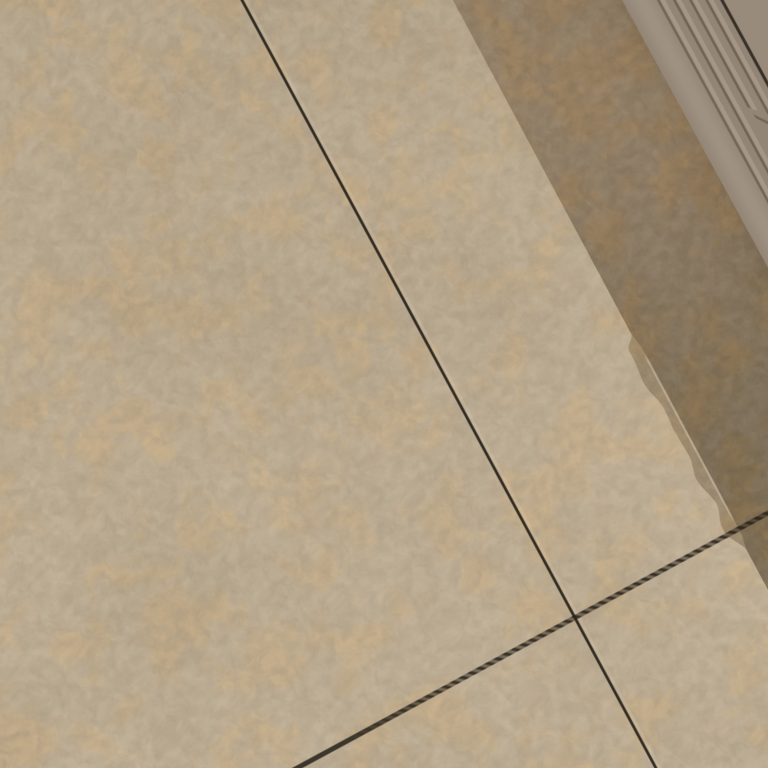
This texture is drawn by a three.js fragment shader. Its source:

```glsl
// Beige stone floor tiles seen at an angle, with two crossing grout joints.
// A diagonal shadow with a ragged lower edge falls beside a moulded cabinet
// at the upper right. Slanted half planes set the layout, noise the grain.
varying vec2 vUv;

const vec3 STONE_DIM = vec3(0.685, 0.625, 0.530);
const vec3 STONE_LIT = vec3(0.745, 0.685, 0.590);
const vec3 OCHRE = vec3(0.030, -0.004, -0.050);
const vec3 SHADE_TOP = vec3(0.565, 0.495, 0.405);
const vec3 SHADE_LOW = vec3(0.485, 0.430, 0.345);
const vec3 HALF_SHADE = vec3(0.600, 0.535, 0.435);
const vec3 CABINET = vec3(0.575, 0.520, 0.460);
const vec3 GROUT = vec3(0.150, 0.130, 0.100);
const vec2 JOINT_A0 = vec2(0.315, 1.0);
const vec2 JOINT_A1 = vec2(0.854, 0.0);
const vec2 JOINT_B0 = vec2(0.387, 0.0);
const vec2 JOINT_B1 = vec2(1.0, 0.332);
const float SHADOW_X = 0.590;
const float SHADOW_SLOPE = 0.534;
const float CABINET_X = 0.810;
const float CABINET_SLOPE = 0.545;
const float SOFT = 0.0013;

float hash(vec2 p) {
  vec3 q = fract(vec3(p.xyx) * 0.1031);
  q += dot(q, q.yzx + 33.33);
  return fract((q.x + q.y) * q.z);
}

float noise(vec2 p) {
  vec2 i = floor(p), f = fract(p);
  f = f * f * (3.0 - 2.0 * f);
  return mix(mix(hash(i), hash(i + vec2(1.0, 0.0)), f.x),
             mix(hash(i + vec2(0.0, 1.0)), hash(i + 1.0), f.x), f.y);
}

float fbm(vec2 p) {
  float sum = 0.0, amp = 0.5;
  for (int i = 0; i < 4; i++) {
    sum += amp * noise(p);
    p = mat2(1.6, 1.2, -1.2, 1.6) * p + 7.3;
    amp *= 0.55;
  }
  return sum;
}

// Distance across and along the line through a and b
vec2 lineCoords(vec2 p, vec2 a, vec2 b) {
  vec2 dir = normalize(b - a);
  vec2 q = p - a;
  return vec2(dir.x * q.y - dir.y * q.x, dot(dir, q));
}

float stroke(float d, float halfWidth) {
  return 1.0 - smoothstep(halfWidth - SOFT, halfWidth + SOFT, abs(d));
}

float past(float d) { return smoothstep(-SOFT, SOFT, d); }

float window(float x, float lo, float hi, float blur) {
  return smoothstep(lo - blur, lo + blur, x) * (1.0 - smoothstep(hi - blur, hi + blur, x));
}

vec3 stone(vec2 p, float shadowSide) {
  float light = 0.30 + 0.30 * (1.0 - p.y);
  light += 0.45 * exp(shadowSide * 9.0) * smoothstep(0.75, 0.15, p.y);
  light += 0.7 * (fbm(p * 5.0) - 0.5);
  return mix(STONE_DIM, STONE_LIT, clamp(light, 0.0, 1.2));
}

vec3 cabinet(float s, vec2 p) {
  vec3 col = CABINET + 0.05 * smoothstep(0.03, 0.0, abs(s - 0.025));
  // Parallel moulding ridges, stopped by the cross rail
  float aboveRail = past(p.y - 0.865 + 0.35 * (p.x - 0.96));
  for (int i = 0; i < 4; i++) {
    float ridge = s - 0.047 - 0.021 * float(i);
    float reach = i < 2 ? 1.0 : aboveRail;
    col -= 0.13 * reach * stroke(ridge, 0.0018);
    col += 0.07 * reach * stroke(ridge - 0.006, 0.0030);
  }
  float railEdge = p.y - 0.855 + 0.50 * (p.x - 0.97);
  col -= 0.12 * stroke(railEdge, 0.0018) * past(s - 0.090);
  // Inset panel with its dark seam
  float panel = min((s - 0.130) * 0.88, p.y - 0.890 + 0.4 * (p.x - 0.99));
  col = mix(col, CABINET + 0.025, past(panel));
  return mix(col, GROUT, 0.85 * stroke(panel, 0.0020));
}

void main() {
  vec2 p = vUv;
  float down = 1.0 - p.y;
  float side = p.x - SHADOW_X - SHADOW_SLOPE * down;
  float cabinetSide = p.x - CABINET_X - CABINET_SLOPE * down;

  // Floor and its shadow
  vec3 col = stone(p, min(side, 0.0));
  float torn = window(down, 0.445, 0.705, 0.012);
  float fray = torn * (0.012 + 0.012 * (noise(vec2(down * 32.0, 3.0)) - 0.4));
  col = mix(col, HALF_SHADE, past(side + fray));
  vec3 shade = mix(SHADE_TOP, SHADE_LOW, smoothstep(0.1, 0.65, down));
  shade -= 0.05 * exp(-max(-cabinetSide, 0.0) * 28.0);
  col = mix(col, shade, past(side - 0.004 * torn));
  float streak = window(down, 0.465, 0.675, 0.008) * stroke(side - 0.003, 0.0016);
  col = mix(col, STONE_LIT, 0.75 * streak);

  // Fine grain and ochre blotches
  float grain = fbm(p * 95.0 + 2.0 * fbm(p * 30.0)) - 0.45;
  float blotch = smoothstep(0.42, 0.72, fbm(p * 24.0 + 11.0));
  col += 0.085 * grain + OCHRE * blotch * (0.6 + grain);

  // Grout joints: one thin and clean, one broad and twisted
  float a = lineCoords(p, JOINT_A0, JOINT_A1).x;
  vec2 b = lineCoords(p, JOINT_B0, JOINT_B1);
  float twist = 0.5 + 0.5 * sin(6.2832 * (b.y * 78.0 + b.x * 90.0));
  float rope = mix(0.85, 0.45 + 0.45 * twist, smoothstep(0.05, 0.25, b.y));
  col += 0.035 * stroke(a - 0.0045, 0.0020);
  col = mix(col, GROUT, rope * stroke(b.x, 0.0032));
  col = mix(col, GROUT, 0.92 * stroke(a, 0.0018));

  // Cabinet in front
  col = mix(col, cabinet(cabinetSide, p), past(cabinetSide));
  gl_FragColor = vec4(col, 1.0);
}
```
